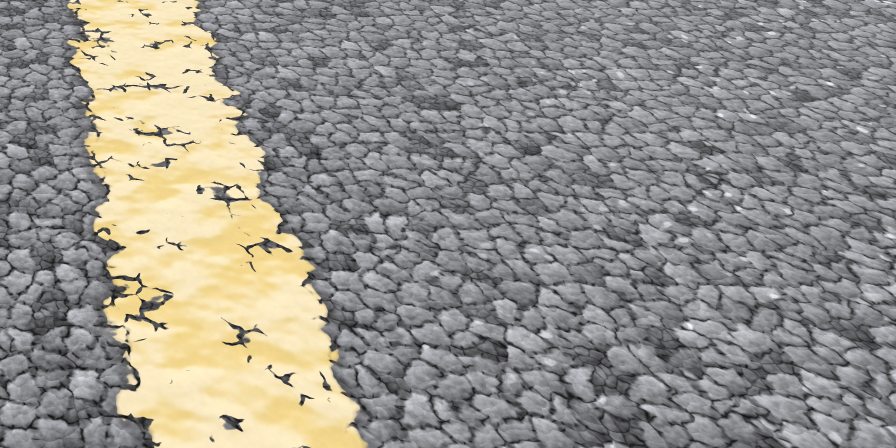
A WebGL 2 fragment shader for this texture:

```glsl
#version 300 es
precision highp float;
// Coarse asphalt receding in perspective, with a worn yellow painted line on the left.
uniform vec2 u_resolution;
out vec4 fragColor;

#define HORIZON 2.0      // height of the vanishing point, in canvas heights
#define FORESHORTEN 2.3  // stretch of the ground along the view
#define DENSITY 27.0     // stones per ground unit
#define WARP 0.55        // irregularity of stone outlines
#define LINE_CENTER 0.2725
#define LINE_HALF 0.1325
#define RAGGED 0.042     // depth of the lobes on the paint edge
#define SAMPLES 2        // antialiasing grid per side

const vec3 STONE_TINT = vec3(0.985, 0.99, 1.02);
const vec3 PAINT_DEEP = vec3(0.96, 0.85, 0.56);
const vec3 PAINT_PALE = vec3(0.985, 0.92, 0.76);

vec2 hash2(vec2 p) {
  vec3 a = fract(p.xyx * vec3(0.1031, 0.1030, 0.0973));
  a += dot(a, a.yzx + 33.33);
  return fract((a.xx + a.yz) * a.zy);
}

float noise(vec2 p) {
  vec2 i = floor(p), f = fract(p);
  f = f * f * (3.0 - 2.0 * f);
  float low = mix(hash2(i).x, hash2(i + vec2(1, 0)).x, f.x);
  float high = mix(hash2(i + vec2(0, 1)).x, hash2(i + vec2(1, 1)).x, f.x);
  return mix(low, high, f.y);
}

float fbm(vec2 p) {
  float sum = 0.0, amp = 0.57;
  for (int i = 0; i < 3; i++) {
    sum += amp * noise(p);
    p = mat2(1.6, 1.2, -1.2, 1.6) * p + 5.3;
    amp *= 0.5;
  }
  return sum;
}

// Cellular stones: x = distance to the gap, yz = offset from the centre, w = id
vec4 stones(vec2 p) {
  vec2 cell = floor(p), nearest = vec2(0.0);
  float first = 9.0, second = 9.0, id = 0.0;
  for (int j = -1; j <= 1; j++)
    for (int i = -1; i <= 1; i++) {
      vec2 c = cell + vec2(i, j), rnd = hash2(c + 40.0);
      vec2 offset = p - c - 0.1 - 0.8 * rnd;
      float d = length(offset);
      if (d < first) {
        second = first;
        first = d;
        nearest = offset;
        id = fract(rnd.x * 7.3 + rnd.y * 3.1);
      } else second = min(second, d);
    }
  return vec4(second - first, nearest, id);
}

vec3 road(vec2 p) {
  // Project the canvas onto the ground plane
  float depth = HORIZON - p.y;
  vec2 ground = vec2(p.x - 0.02, FORESHORTEN) / depth;
  vec2 q = ground * DENSITY;
  vec2 bend = vec2(fbm(q * 1.7), fbm(q * 1.7 + 19.0)) - 0.5;
  vec4 large = stones(q + WARP * bend);
  vec4 small = stones(q * 2.4 + bend + 11.0);
  float grain = fbm(q * 6.0) - 0.5;

  // Stone tops, lit from the far side, with rubble in the gaps
  float top = smoothstep(0.02, 0.27, large.x + 0.12 * grain);
  float sunken = smoothstep(0.2, 0.05, large.w);
  float rubble = smoothstep(0.0, 0.3, small.x) * (0.6 + 0.4 * small.w);
  float tone = mix(0.13 + 0.3 * rubble, 0.59, top * (1.0 - 0.65 * sunken));
  tone += top * (0.22 * large.z - 0.06 * large.y + 0.13 * (large.w - 0.5));
  tone += 0.26 * grain + 0.09 * (small.z + small.w - 0.5);

  // Broad light: paler in the distance and to the right
  float haze = smoothstep(0.1, 1.1, p.y) * 0.26 + 0.06 * p.x;
  tone = mix(tone, 0.65, haze);
  float glint = step(0.965, small.w) * smoothstep(0.2, 0.5, small.x);
  tone += 0.22 * glint * smoothstep(0.3, 1.8, p.x);

  // Painted line with lobed edges and pits
  float lobes = noise(q * vec2(0.45, 0.95) + 3.0) + 0.6 * fbm(q * 1.6) - 0.8;
  float inside = LINE_HALF - abs(ground.x - LINE_CENTER);
  float edge = inside + RAGGED * lobes + 0.008 * (top - 0.6);
  float pitField = fbm(q * vec2(0.75, 1.1) + 31.0) + 0.2 * (1.0 - top);
  float pits = smoothstep(0.76, 0.82, pitField + 0.08 * grain);
  float paint = smoothstep(-0.0015, 0.0015, edge) * (1.0 - pits);

  // Soft relief of the paint film
  float relief = fbm(q * vec2(0.6, 0.9) + 8.0);
  float slope = relief - fbm(q * vec2(0.6, 0.9) + vec2(8.0, 8.25));
  float pale = smoothstep(0.28, 0.66, relief + 0.12 * p.y + 0.6 * slope);
  vec3 paintColor = mix(PAINT_DEEP, PAINT_PALE, pale);
  paintColor *= 1.0 + 0.12 * slope + 0.04 * grain;
  paintColor *= mix(0.86, 1.0, smoothstep(0.0, 0.006, edge));

  // Contact shade beside the raised paint
  tone *= mix(0.72, 1.0, smoothstep(0.0, 0.022, -edge));
  return mix(max(tone, 0.08) * STONE_TINT, paintColor, paint);
}

void main() {
  vec3 color = vec3(0.0);
  for (int j = 0; j < SAMPLES; j++)
    for (int i = 0; i < SAMPLES; i++) {
      vec2 jitter = (vec2(i, j) + 0.5) / float(SAMPLES) - 0.5;
      color += road((gl_FragCoord.xy + jitter) / u_resolution.y);
    }
  fragColor = vec4(clamp(color / float(SAMPLES * SAMPLES), 0.0, 1.0), 1.0);
}
```
